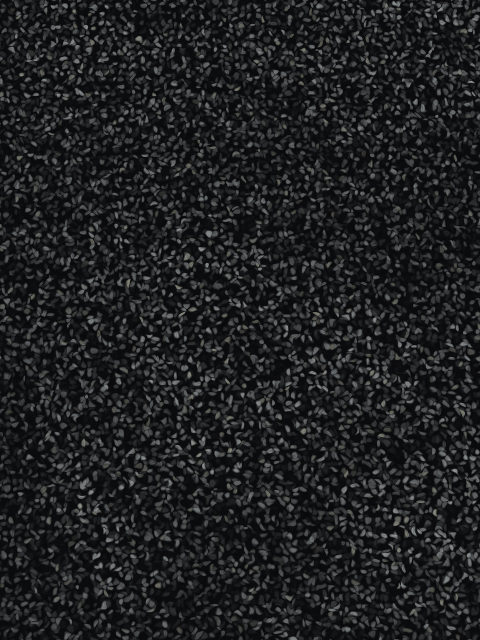
This texture is drawn by a WebGL 1 fragment shader. Its source:

```glsl
precision highp float;
// Dark cut-pile carpet: small soft grey tufts scattered over a near-black ground.

uniform vec2 u_resolution;

const float TAU = 6.28319;
const vec3 GROUND = vec3(0.042, 0.044, 0.052);
const vec3 GREY_YARN = vec3(0.98, 1.01, 1.0);
const vec3 OLIVE_YARN = vec3(1.03, 1.03, 0.90);

float hash(vec2 p) {
    return fract(sin(dot(p, vec2(127.1, 311.7))) * 43758.5453);
}

float noise(vec2 p) {
    vec2 cell = floor(p);
    vec2 f = fract(p);
    f = f * f * (3.0 - 2.0 * f);
    float low = mix(hash(cell), hash(cell + vec2(1.0, 0.0)), f.x);
    float high = mix(hash(cell + vec2(0.0, 1.0)), hash(cell + vec2(1.0, 1.0)), f.x);
    return mix(low, high, f.y);
}

vec2 rotate(vec2 p, float angle) {
    float c = cos(angle);
    float s = sin(angle);
    return vec2(c * p.x + s * p.y, c * p.y - s * p.x);
}

// Brightness of one bent, soft-edged tuft with fibres along its length.
float tuft(vec2 offset, vec2 id) {
    vec2 q = rotate(offset, hash(id + 3.7) * TAU);
    q.y += (hash(id + 8.1) - 0.5) * 1.5 * q.x * q.x;
    vec2 radii = vec2(mix(0.42, 0.68, hash(id + 12.3)), mix(0.29, 0.42, hash(id + 17.9)));
    float body = 1.0 - smoothstep(0.38, 1.08, length(q / radii));
    float fibres = 0.80 + 0.34 * noise(q * vec2(2.5, 8.0) + id * 5.3);
    float shade = pow(hash(id + 23.5), 1.6);
    return body * fibres * shade;
}

// Brightest tuft over a point (x) and its yarn tint (y).
vec2 tuftLayer(vec2 p, float seed) {
    vec2 cell = floor(p);
    vec2 best = vec2(0.0);
    for (int j = -1; j <= 1; j++) {
        for (int i = -1; i <= 1; i++) {
            vec2 corner = cell + vec2(float(i), float(j));
            vec2 id = corner + seed;
            vec2 jitter = vec2(hash(id), hash(id + 41.3));
            float light = tuft(p - corner - mix(vec2(0.12), vec2(0.88), jitter), id);
            if (light > best.x) best = vec2(light, hash(id + 57.1));
        }
    }
    return best;
}

// Pile coordinates in tufts; the far end at the top is slightly denser.
vec2 pileSpace(vec2 p) {
    return vec2((p.x - 0.5) * (60.0 + 8.0 * p.y), 60.0 * p.y + 4.0 * p.y * p.y);
}

void main() {
    vec2 p = gl_FragCoord.xy / u_resolution.x;
    vec2 pile = pileSpace(p);

    // Uneven lean of the yarn
    vec2 lean = vec2(noise(pile * 1.3), noise(pile * 1.3 + 31.7)) - 0.5;
    pile += lean * 0.45;

    // Two overlapping depths of tufts
    vec2 upper = tuftLayer(pile, 11.0);
    vec2 lower = tuftLayer(rotate(pile, 0.6) * 1.06 + 0.5, 173.0);
    lower.x *= 0.82;
    vec2 top = upper.x > lower.x ? upper : lower;

    // Broad worn patches and faint texture in the gaps
    float patches = 0.80 + 0.42 * noise(p * 5.0 + 4.0);
    float gaps = 0.012 * (noise(pile * 2.2) - 0.5);

    vec3 yarn = mix(GREY_YARN, OLIVE_YARN, smoothstep(0.75, 1.0, top.y));
    vec3 color = GROUND + gaps + yarn * top.x * 0.42 * patches;
    gl_FragColor = vec4(color, 1.0);
}
```
